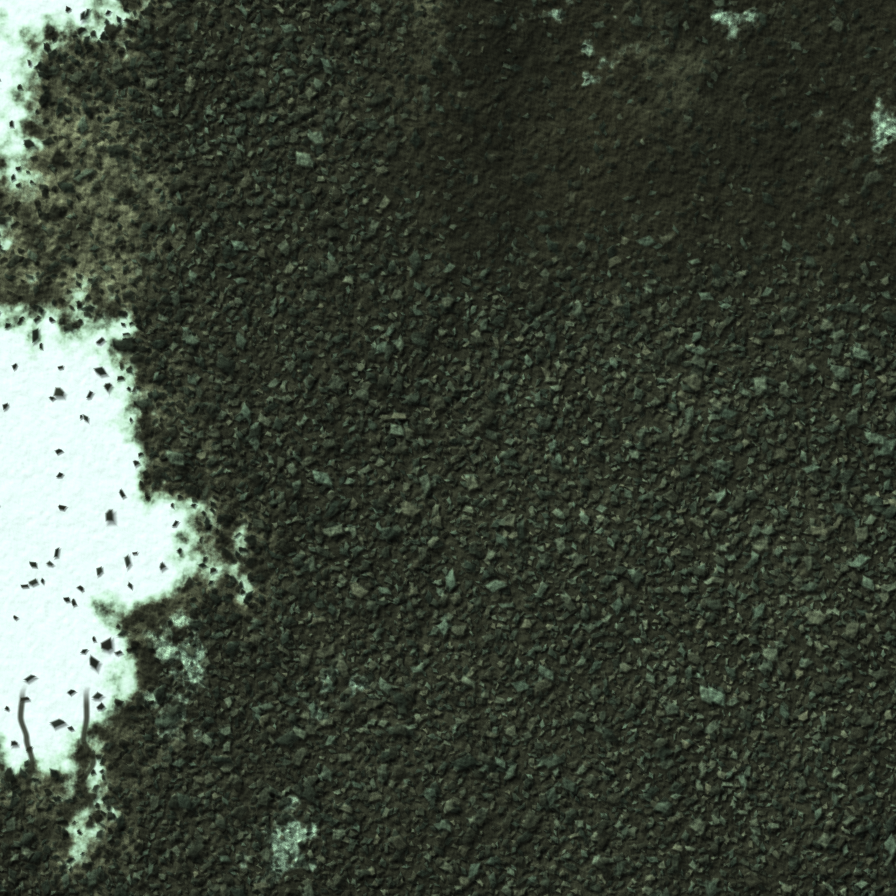
A Shadertoy shader for this texture:

```glsl
#define SNOW vec3(.93, 1.02, 1.)
#define SNOW_EDGE vec3(.73, .92, .77)
#define SOIL vec3(.172, .186, .142)
#define PALE_DIRT vec3(.38, .41, .31)
#define STONE vec3(.285, .335, .268)
#define LIGHT vec2(-.55, .83)
#define FINEST_STONES 112.
#define STONE_LAYERS 5
#define LAYER_RATIO .78
#define SHADOW_DEPTH .42
#define RELIEF 1.1

vec4 hash4(vec2 p) {
    vec4 q = fract(p.xyxy * vec4(.1031, .1030, .0973, .1099));
    q += dot(q, q.wzxy + 33.33);
    return fract((q.xxyz + q.yzzw) * q.zywx);
}

float noise(vec2 p) {
    vec2 i = floor(p), f = fract(p);
    f = f * f * (3. - 2. * f);
    return mix(mix(hash4(i).x, hash4(i + vec2(1, 0)).x, f.x),
               mix(hash4(i + vec2(0, 1)).x, hash4(i + 1.).x, f.x), f.y);
}

float fbm(vec2 p) {
    float sum = 0., amp = .53;
    for (int i = 0; i < 4; i++) {
        sum += amp * noise(p);
        p = mat2(1.6, 1.2, -1.2, 1.6) * p + 7.3;
        amp *= .5;
    }
    return sum;
}

// Positive inside an ellipse, roughly in canvas units
float blob(vec2 p, vec2 center, vec2 radius) {
    return (1. - length((p - center) / radius)) * min(radius.x, radius.y);
}

float snowShape(vec2 p) {
    float s = blob(p, vec2(0., .46), vec2(.165, .205));
    s = max(s, blob(p, vec2(.09, .57), vec2(.055, .085)));
    s = max(s, blob(p, vec2(.13, .385), vec2(.12, .075)));
    s = max(s, blob(p, vec2(.05, .25), vec2(.105, .115)));
    s = max(s, blob(p, vec2(.085, .14), vec2(.025, .055)));
    s = max(s, blob(p, vec2(0., .98), vec2(.045, .17)));
    s = max(s, blob(p, vec2(.03, 1.02), vec2(.12, .075)));
    return s + .03 * (noise(p * 22.) - .5);
}

// Small thawing patches, broken up by the noise added later
float patchShape(vec2 p) {
    float s = blob(p, vec2(.815, .982), vec2(.026, .032));
    s = max(s, blob(p, vec2(.672, .932), vec2(.020, .026)));
    s = max(s, blob(p, vec2(.985, .86), vec2(.045, .030)));
    s = max(s, blob(p, vec2(.635, .995), vec2(.018, .015)));
    s = max(s, blob(p, vec2(.325, .055), vec2(.036, .045)));
    s = max(s, blob(p, vec2(.20, .25), vec2(.11, .13)) - .062);
    return max(s, blob(p, vec2(.38, .23), vec2(.12, .07)) - .050);
}

float bareGround(vec2 p) {
    return smoothstep(.64, .82, p.y + .05 * p.x) * smoothstep(.36, .54, p.x);
}

float stoneDensity(vec2 p, float snow) {
    float dirt = smoothstep(-.04, .03, blob(p, vec2(.03, .76), vec2(.14, .13)));
    float density = mix(.80, .2, bareGround(p)) * (1. - .6 * dirt);
    density *= 1. - .6 * smoothstep(-.01, .02, patchShape(p));
    return mix(density, .03, smoothstep(-.035, .02, snow));
}

// Skewed block with one chipped corner
float chip(vec2 q, vec2 size, float skew) {
    float d = max(abs(q.x + skew * q.y) - size.x, abs(q.y) - size.y);
    return max(d, dot(q, vec2(.75, .66)) - size.x * .72);
}

void addStones(inout vec3 col, vec2 p, float count, float seed, float share) {
    vec2 g = p * count, cell = floor(g);
    float soft = .07 + count / iResolution.y;
    for (int k = 0; k < 9; k++) {
        vec2 id = cell + vec2(k % 3, k / 3) - 1.;
        vec4 h = hash4(id + seed), v = hash4(id + seed + 71.7);
        vec2 center = id + .5 + (h.xy - .5) * .9, at = center / count;
        float snow = snowShape(at);
        if (h.z > share * stoneDensity(at, snow)) continue;

        float a = h.w * 6.2832;
        mat2 turn = mat2(cos(a), -sin(a), sin(a), cos(a));
        vec2 size = vec2(.22 + .26 * v.x, .15 + .18 * v.y), local = g - center;
        float skew = v.z - .5, bare = bareGround(at);
        float shadow = chip(turn * (local + LIGHT * .2), size * 1.05, skew);
        float d = chip(turn * local, size, skew);
        col *= 1. - SHADOW_DEPTH * (1. - .5 * bare) * (1. - smoothstep(-.14, .14, shadow));

        // Facet tone, brighter toward the light and over the open scree
        float scree = exp(-6. * dot(at - vec2(.83, .38), at - vec2(.83, .38)));
        float tone = .47 + .75 * v.w * v.w + .22 * scree + .6 * dot(local, LIGHT);
        tone += .25 * smoothstep(-.12, -.02, d) * dot(normalize(local + .001), LIGHT);
        tone *= mix(1., .55, smoothstep(-.05, .01, snow)) * mix(1., .72, bare);
        vec3 tint = STONE * mix(vec3(1.06, .98, .94), vec3(.95, 1.03, 1.04), v.z);
        col = mix(col, tint * max(tone, .36), .92 * (1. - smoothstep(-soft, soft * .5, d)));
    }
}

void mainImage(out vec4 fragColor, in vec2 fragCoord) {
    vec2 p = fragCoord / iResolution.xy;
    float broad = fbm(p * 9.), rough = fbm(p * 55.), grain = fbm(p * 150. + 19.);
    float relief = grain - fbm(p * 150. + 19. + LIGHT * .45);

    // Gritty soil with a pale margin on the left
    float bare = bareGround(p);
    vec3 col = SOIL * (.55 + .45 * broad + .45 * rough) * mix(1., .84, bare);
    col *= mix(vec3(1), vec3(1.03, .99, .96), bare * broad);
    float snow = snowShape(p) + .07 * (rough - .5) + .04 * (broad - .5);
    float pale = smoothstep(-.05, .04, blob(p, vec2(.02, .77), vec2(.16, .15)));
    pale = max(pale, .75 * smoothstep(-.07, .01, snow));
    pale = max(pale, .6 * smoothstep(-.02, .02, blob(p, vec2(.47, .985), vec2(.02, .04))));
    pale = max(pale, .3 * smoothstep(-.03, .04, blob(p, vec2(.75, .93), vec2(.07, .06))));
    col = mix(col, PALE_DIRT * (.45 + rough), pale * smoothstep(.25, .7, rough + .15));

    // Snow field and thawing patches
    float cover = smoothstep(-.014, .014, snow);
    vec3 snowCol = mix(SNOW_EDGE, SNOW, smoothstep(0., .03, snow)) * (.98 + .04 * grain);
    col = mix(col, snowCol, cover);
    float thaw = patchShape(p) + .14 * (rough - .55);
    col = mix(col, SNOW_EDGE * (.45 + .6 * grain), .8 * (1. - cover) * smoothstep(-.005, .035, thaw));

    // Stones from fine to coarse
    float count = FINEST_STONES;
    for (int i = 0; i < STONE_LAYERS; i++) {
        addStones(col, p, count, 37. * float(i + 1), 1. - .19 * float(i));
        count *= LAYER_RATIO;
    }

    // Bare twigs at the foot of the snow
    for (int i = 0; i < 2; i++) {
        float x = .03 + .068 * float(i) + .014 * (noise(vec2(p.y * 40., float(i) * 9.)) - .5);
        float span = smoothstep(.08, .11, p.y) * (1. - smoothstep(.21, .24, p.y));
        col = mix(col, SOIL, .85 * span * (1. - smoothstep(.001, .005, abs(p.x - x))));
    }

    col *= 1. + (1. - .9 * cover) * (.3 * (grain - .5) + RELIEF * relief);
    fragColor = vec4(clamp(col, 0., 1.), 1.);
}
```
